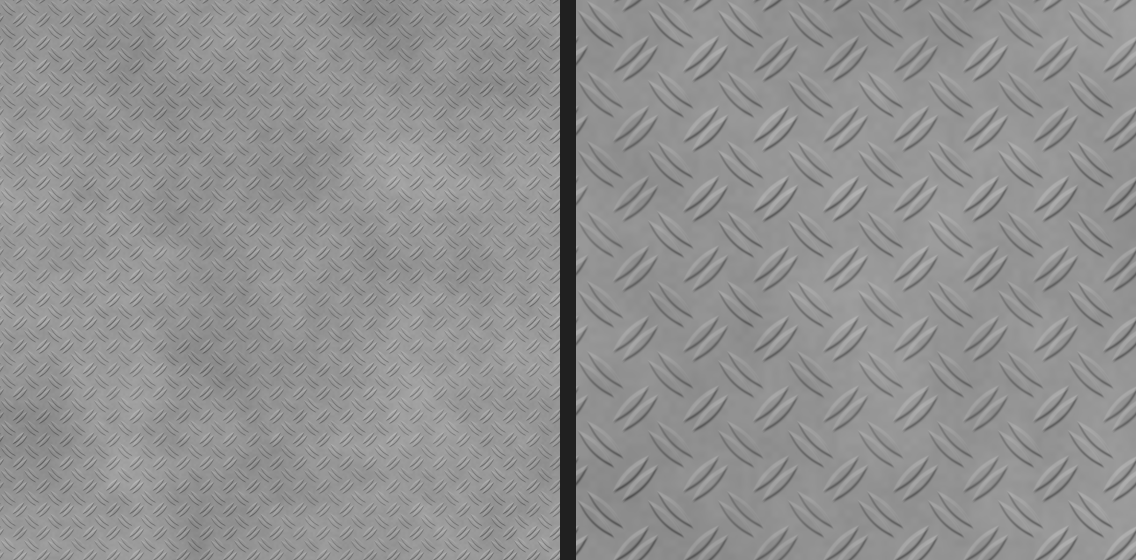
Left: the whole. Right: its middle third, enlarged.
Write a Shadertoy shader that draws this texture.

```glsl
// Grey steel tread plate: 24 x 24 repeats, each with two crossed pairs of
// lens-shaped raised bars. The bars form a height field lit from upper left;
// layered value noise adds soft stains, grain and slight wear.

const float REPEATS = 24.0;
const vec3 STEEL = vec3(0.586);
const vec2 LIGHT = vec2(-0.25, 0.97);
const int SAMPLES = 3;

float hash(vec2 p) {
    vec3 q = fract(vec3(p.xyx) * 0.1031);
    q += dot(q, q.yzx + 33.33);
    return fract((q.x + q.y) * q.z);
}

float valueNoise(vec2 p) {
    vec2 i = floor(p), f = fract(p);
    f = f * f * f * (f * (f * 6.0 - 15.0) + 10.0);
    float low = mix(hash(i), hash(i + vec2(1, 0)), f.x);
    float high = mix(hash(i + vec2(0, 1)), hash(i + vec2(1, 1)), f.x);
    return mix(low, high, f.y);
}

float fbm(vec2 p, int octaves) {
    float sum = 0.0, weight = 0.5, total = 0.0;
    for (int i = 0; i < octaves; i++) {
        sum += weight * valueNoise(p);
        total += weight;
        weight *= 0.5;
        p = mat2(0.8, 0.6, -0.6, 0.8) * p * 2.03 + 17.3;
    }
    return sum / total;
}

// Approximate signed distance to a lens lying along x
float lens(vec2 p, float halfLength, float halfWidth) {
    float t = p.x / halfLength;
    return abs(p.y) - halfWidth * (1.0 - t * t);
}

// Height of one pair of bars; slant is +1 for "/", -1 for the mirror
float barPair(vec2 p, vec2 centre, float slant) {
    vec2 q = p - centre;
    vec2 id = round(q);
    q -= id;
    q.x *= slant;
    q = vec2(q.x + q.y, q.y - q.x) * 0.7071;
    q.y = abs(q.y) - 0.093;
    float d = lens(q, 0.33, 0.062);
    float wear = mix(0.88, 1.0, hash(id + 40.0 * slant + 80.0));
    return wear * smoothstep(0.024, -0.024, d);
}

float plateHeight(vec2 p) {
    return max(barPair(p, vec2(0.354, 0.646), -1.0),
               barPair(p, vec2(0.854, 0.155), 1.0));
}

// Directional light on the bevels plus a dark crease around each bar
float reliefShade(vec2 p) {
    vec2 stepToLight = LIGHT * 0.022;
    float h = plateHeight(p);
    float slope = plateHeight(p - stepToLight) - plateHeight(p + stepToLight);
    float crease = 4.0 * h * (1.0 - h);
    return 0.16 * slope - 0.075 * crease + 0.015 * h;
}

// Broad stains, small mottling and fine grain
float stainShade(vec2 uv) {
    float clouds = fbm(uv * 6.0 + 3.7, 4) - 0.5;
    float mottle = fbm(uv * 34.0 + 9.1, 3) - 0.5;
    float grain = valueNoise(uv * 230.0) - 0.5;
    return 0.14 * clouds + 0.045 * mottle + 0.02 * grain;
}

void mainImage(out vec4 fragColor, in vec2 fragCoord) {
    // Average several samples per pixel for smooth bar edges
    float relief = 0.0;
    for (int y = 0; y < SAMPLES; y++) {
        for (int x = 0; x < SAMPLES; x++) {
            vec2 offset = (vec2(x, y) + 0.5) / float(SAMPLES) - 0.5;
            relief += reliefShade((fragCoord + offset) / iResolution.xy * REPEATS);
        }
    }
    relief /= float(SAMPLES * SAMPLES);

    vec2 uv = fragCoord / iResolution.xy;
    float wear = mix(0.85, 1.1, valueNoise(uv * 9.0 + 21.0));
    vec3 color = STEEL + stainShade(uv) + relief * wear;
    fragColor = vec4(clamp(color, 0.0, 1.0), 1.0);
}
```
